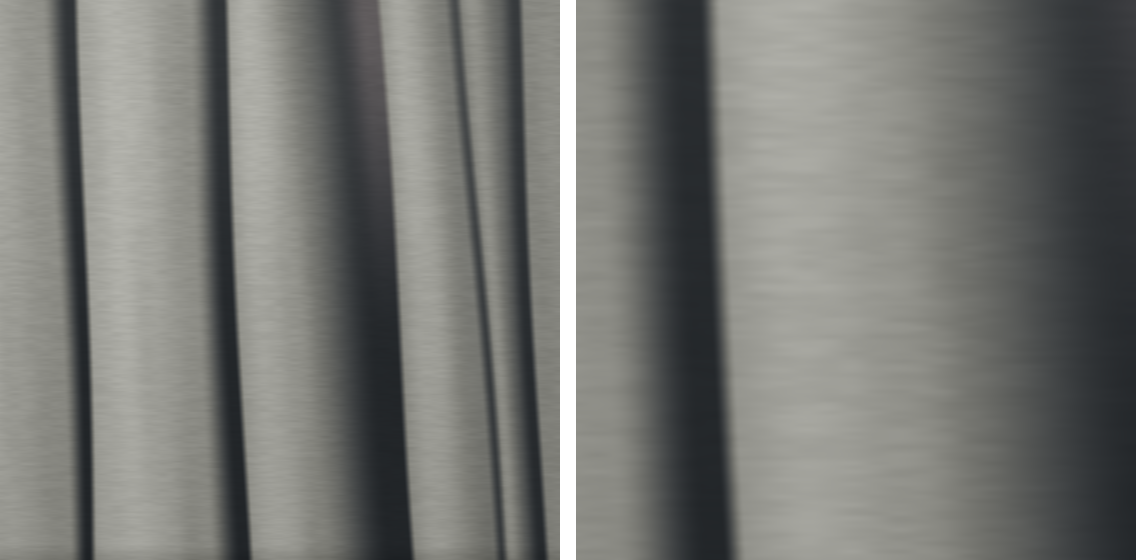
Left, the full canvas; right, a detail of the centre.
Reproduce this texture procedurally as a WebGL 2 fragment shader.

```glsl
#version 300 es
precision highp float;
// Draws soft grey drapery: leaning vertical folds with deep creases and a fine weave.

uniform vec2 u_resolution;
out vec4 fragColor;

const int FOLDS = 6;

// Right-hand crease of each fold: x at top, x at bottom, shadow width at top, at bottom
const vec4 CREASE[FOLDS] = vec4[FOLDS](
  vec4(0.140, 0.167, 0.050, 0.034),
  vec4(0.402, 0.445, 0.055, 0.058),
  vec4(0.675, 0.742, 0.155, 0.130),
  vec4(0.823, 0.903, 0.022, 0.018),
  vec4(0.927, 0.974, 0.034, 0.036),
  vec4(1.300, 1.340, 0.050, 0.050));

// Tone of each fold: crest, flank, shadow
const vec3 TONE[FOLDS] = vec3[FOLDS](
  vec3(0.67, 0.53, 0.15),
  vec3(0.66, 0.53, 0.15),
  vec3(0.65, 0.50, 0.15),
  vec3(0.63, 0.45, 0.23),
  vec3(0.54, 0.38, 0.17),
  vec3(0.53, 0.47, 0.30));

const float FIRST_EDGE = -0.16;     // left border of the first fold
const float EDGE_SOFTNESS = 0.007;  // blur of the crease edges
const float CREST_POSITION = 0.30;  // crest place across a fold
const float SWAY = 0.004;           // gentle bend of the creases
const float GLOW = 0.15;            // light caught inside wide shadows near the top
const float WEAVE = 0.030;          // horizontal thread contrast
const float STREAK = 0.035;         // broad lengthwise variation
const vec2 THREAD_SCALE = vec2(38.0, 210.0);
const vec3 SHADOW_TINT = vec3(-0.012, 0.002, 0.014);
const vec3 LIGHT_TINT = vec3(0.006, 0.006, -0.020);
const vec3 GLOW_TINT = vec3(0.018, -0.006, 0.006);

float hash(vec2 p) {
  vec3 q = fract(p.xyx * 0.1031);
  q += dot(q, q.yzx + 33.33);
  return fract((q.x + q.y) * q.z);
}

float noise(vec2 p) {
  vec2 cell = floor(p), f = fract(p);
  f = f * f * (3.0 - 2.0 * f);
  float low = mix(hash(cell), hash(cell + vec2(1, 0)), f.x);
  float high = mix(hash(cell + vec2(0, 1)), hash(cell + vec2(1, 1)), f.x);
  return mix(low, high, f.y);
}

// Horizontal place of a crease at height y
float creaseX(int i, float y) {
  return mix(CREASE[i].y, CREASE[i].x, y) + SWAY * sin(y * 5.0 + float(i) * 2.1);
}

// Reflected light in the wide shadow, strongest at the top beside its edge
float shadowGlow(float x, float y, float right, float width) {
  float wide = smoothstep(0.08, 0.14, width);
  float nearEdge = smoothstep(right - 0.55 * width, right - 0.15 * width, x);
  return wide * nearEdge * smoothstep(0.35, 1.0, y);
}

// Brightness across one fold: rounded crest, dimmer flank, then shadow
float foldTone(int i, float x, float y, float left, float right, float width) {
  vec3 tone = TONE[i];
  float t = clamp((x - left) / (right - width - left), 0.0, 1.0);
  float rise = smoothstep(-0.15, CREST_POSITION, t);
  float fall = smoothstep(CREST_POSITION, 1.0, t);
  float lit = mix(mix(tone.y, tone.x, 0.35), tone.x, rise);
  lit = mix(lit, tone.y, fall);
  float shade = smoothstep(right - 1.25 * width, right - 0.30 * width, x);
  float depth = tone.z + 0.05 * smoothstep(0.3, 1.0, y);
  return mix(lit, depth, shade);
}

void main() {
  vec2 uv = gl_FragCoord.xy / u_resolution;

  // Layer the folds from left to right
  float left = FIRST_EDGE;
  float tone = 0.0, glow = 0.0;
  for (int i = 0; i < FOLDS; i++) {
    float right = creaseX(i, uv.y);
    float width = mix(CREASE[i].w, CREASE[i].z, uv.y);
    float cover = smoothstep(-EDGE_SOFTNESS, EDGE_SOFTNESS, uv.x - left);
    tone = mix(tone, foldTone(i, uv.x, uv.y, left, right, width), cover);
    glow = mix(glow, shadowGlow(uv.x, uv.y, right, width), cover);
    left = right;
  }
  tone += GLOW * glow;

  // Lengthwise streaks follow the lean of the cloth
  float along = uv.x + uv.y * 0.06;
  float streak = noise(vec2(along * 32.0, uv.y * 2.5)) - 0.5;
  float lit = smoothstep(0.15, 0.55, tone);
  tone += STREAK * streak * lit;

  // Fine threads run across the cloth
  float thread = noise(uv * THREAD_SCALE) + 0.6 * noise(uv * THREAD_SCALE * 1.9 + 17.0) - 0.8;
  tone += WEAVE * thread * mix(0.25, 1.0, lit);

  // Light fades gently towards the hem
  tone *= mix(0.95, 1.03, smoothstep(0.0, 0.8, uv.y));
  tone *= mix(0.88, 1.0, smoothstep(0.0, 0.03, uv.y));

  vec3 colour = tone + mix(SHADOW_TINT, LIGHT_TINT, lit) + GLOW_TINT * glow;
  fragColor = vec4(clamp(colour, 0.0, 1.0), 1.0);
}
```
